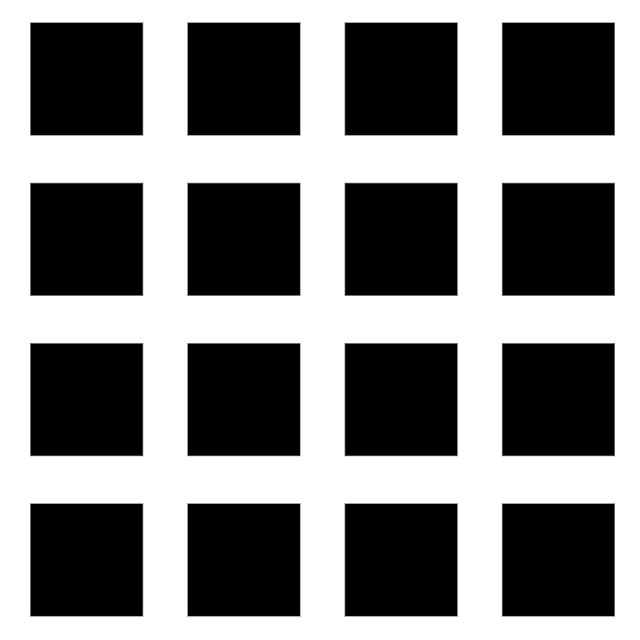
This pattern is drawn by a Shadertoy shader. Its source:

```glsl
// Four by four black squares on white, divided by broad even gutters.
// Each point folds into its grid cell, where a box distance with a thin
// soft rim separates square from ground.

// Signed distance to a square of the given half width, with sharp corners
float squareDistance(vec2 p, float halfWidth) {
    vec2 d = abs(p) - halfWidth;
    return max(d.x, d.y);
}

void mainImage(out vec4 fragColor, in vec2 fragCoord) {
    vec2 uv = fragCoord / iResolution.xy;

    // Cells are slightly narrower than tall; a cell corner sits near the middle
    vec2 pitch = vec2(0.2457, 0.2505);
    vec2 cell = (fract((uv - vec2(0.504, 0.5008)) / pitch) - 0.5) * pitch;

    // Grey rim, never thinner than one pixel
    float rim = max(0.0024, 1.0 / min(iResolution.x, iResolution.y));
    float ground = clamp(squareDistance(cell, 0.0879) / rim + 0.5, 0.0, 1.0);

    fragColor = vec4(vec3(ground), 1.0);
}
```
